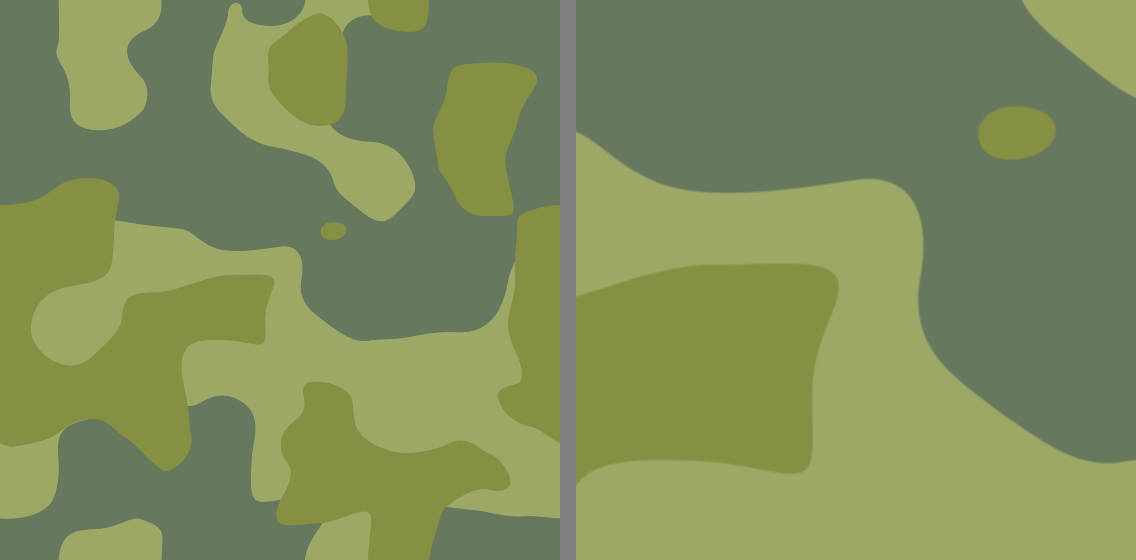
Left: the whole. Right: its middle third, enlarged.
Reproduce this pattern procedurally as a three.js fragment shader.

```glsl
// Three-colour woodland camouflage that tiles in both directions.
// Two layers of wrapping value noise are cut at a level: pale patches lie on
// a grey-green ground, and olive patches lie over both.
varying vec2 vUv;

const vec3 GROUND = vec3(0.40, 0.47, 0.37);
const vec3 PALE = vec3(0.62, 0.66, 0.40);
const vec3 OLIVE = vec3(0.53, 0.56, 0.26);

const float PALE_CELLS = 6.0;    // noise cells across the canvas
const float OLIVE_CELLS = 7.0;
const float PALE_LEVEL = 0.5;    // higher levels shrink the patches
const float OLIVE_LEVEL = 0.63;
const float DETAIL = 0.24;       // weight of the finer octave
const float WARP_CELLS = 5.0;
const float WARP = 0.05;         // bends the outlines, in canvas units
const float EDGE = 0.001;        // half width of the smoothed edge
const float STEP = 0.002;        // spacing of the slope samples
const float MIN_SLOPE = 0.3;     // keeps flat areas from blurring

float hash(vec2 p) {
  vec3 q = fract(p.xyx * vec3(0.1031, 0.1030, 0.0973));
  q += dot(q, q.yzx + 33.33);
  return fract((q.x + q.y) * q.z);
}

// Whole number wrapped into 0 .. n - 1, safe against rounding
float wrap(float x, float n) {
  return floor(mod(x + 0.5, n));
}

// Shuffles the n by n lattice, so each level occurs exactly once
// and the colour shares stay steady for any seed
float latticeValue(vec2 cell, float n, float seed) {
  cell = vec2(wrap(cell.x, n), wrap(cell.y, n));
  for (int i = 0; i < 4; i++) {
    float key = seed + 7.31 * float(i);
    float shift = floor(n * hash(vec2(cell.y + 3.7, key)));
    cell = vec2(cell.y, wrap(cell.x + shift, n));
  }
  return (cell.y * n + cell.x + 0.5) / (n * n);
}

// Value noise that repeats after n cells
float noise(vec2 uv, float n, float seed) {
  vec2 p = uv * n;
  vec2 cell = floor(p);
  vec2 w = smoothstep(0.0, 1.0, p - cell);
  float a = latticeValue(cell, n, seed);
  float b = latticeValue(cell + vec2(1.0, 0.0), n, seed);
  float c = latticeValue(cell + vec2(0.0, 1.0), n, seed);
  float d = latticeValue(cell + vec2(1.0, 1.0), n, seed);
  return mix(mix(a, b, w.x), mix(c, d, w.x), w.y);
}

// Broad shapes plus a centred finer octave
float patches(vec2 uv, float n, float seed) {
  float fine = noise(uv, 2.0 * n, seed + 41.7) - 0.5;
  return noise(uv, n, seed) + DETAIL * fine;
}

// Height above the cutting level: x for pale, y for olive
vec2 layers(vec2 uv) {
  vec2 bend = vec2(noise(uv, WARP_CELLS, 11.3), noise(uv, WARP_CELLS, 67.9));
  vec2 p = uv + WARP * (bend - 0.5);
  return vec2(patches(p, PALE_CELLS, 23.1) - PALE_LEVEL,
              patches(p, OLIVE_CELLS, 85.6) - OLIVE_LEVEL);
}

void main() {
  // Divide height by slope to get the distance to each outline
  vec2 height = layers(vUv);
  vec2 dx = (layers(vUv + vec2(STEP, 0.0)) - height) / STEP;
  vec2 dy = (layers(vUv + vec2(0.0, STEP)) - height) / STEP;
  vec2 slope = max(sqrt(dx * dx + dy * dy), vec2(MIN_SLOPE));
  vec2 cover = smoothstep(-EDGE, EDGE, height / slope);

  // Stack the layers
  vec3 color = mix(GROUND, PALE, cover.x);
  color = mix(color, OLIVE, cover.y);
  gl_FragColor = vec4(color, 1.0);
}
```
